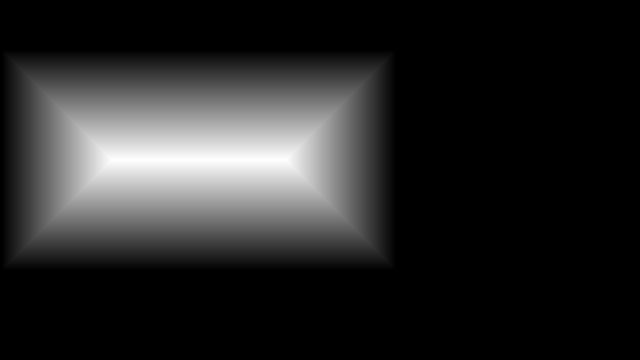
A Shadertoy shader for this background:

```glsl
// Draws a glowing hipped box on black: brightness rises linearly from its edges to a central ridge.

// Lengths are in canvas heights, with the origin at the lower left.
#define BOX_CENTER vec2(0.552, 0.5556)
#define BOX_HALF_SIZE vec2(0.5475, 0.3065)
#define BACKGROUND_COLOR vec3(0.0)
#define RIDGE_COLOR vec3(1.0)

// Distance from a point to the nearest side line, positive inside the box.
float insetDepth(vec2 point, vec2 halfSize) {
    vec2 inset = halfSize - abs(point);
    return min(inset.x, inset.y);
}

void mainImage(out vec4 fragColor, in vec2 fragCoord) {
    vec2 point = fragCoord / iResolution.y - BOX_CENTER;

    // Scale the depth so that the ridge reaches full brightness.
    float ridgeDepth = min(BOX_HALF_SIZE.x, BOX_HALF_SIZE.y);
    float glow = clamp(insetDepth(point, BOX_HALF_SIZE) / ridgeDepth, 0.0, 1.0);

    fragColor = vec4(mix(BACKGROUND_COLOR, RIDGE_COLOR, glow), 1.0);
}
```
